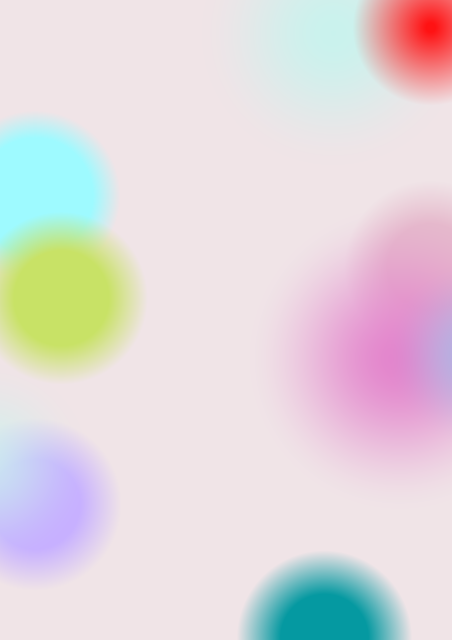
Write a Shadertoy shader that draws this background.

```glsl
// Soft pastel backdrop: blurred discs and wide glows over a pale pink ground.
// Each spot is a radial mask blended over the layers below it.
// Positions and radii are in units of the canvas height.

const vec3 GROUND   = vec3(0.940, 0.894, 0.906);
const vec3 MINT     = vec3(0.790, 0.950, 0.930);
const vec3 RED      = vec3(1.000, 0.070, 0.075);
const vec3 CYAN     = vec3(0.620, 0.980, 1.000);
const vec3 LIME     = vec3(0.785, 0.885, 0.400);
const vec3 LAVENDER = vec3(0.780, 0.690, 1.000);
const vec3 TEAL     = vec3(0.020, 0.600, 0.630);
const vec3 ROSE     = vec3(0.900, 0.730, 0.800);
const vec3 MAGENTA  = vec3(0.890, 0.520, 0.800);
const vec3 BLUE     = vec3(0.680, 0.700, 0.890);

// Solid up to core * radius, then a linear fade to the rim.
float disc(vec2 p, vec2 center, float radius, float core) {
    float t = length(p - center) / radius;
    return clamp((1.0 - t) / (1.0 - core), 0.0, 1.0);
}

// Bell-shaped falloff with no visible rim.
float glow(vec2 p, vec2 center, float radius) {
    return 1.0 - smoothstep(0.0, 1.0, length(p - center) / radius);
}

void mainImage(out vec4 fragColor, in vec2 fragCoord) {
    vec2 p = fragCoord / iResolution.y;
    vec3 color = GROUND;

    // Top right: mint haze behind the red spot
    color = mix(color, MINT, glow(p, vec2(0.521, 0.948), 0.215));
    color = mix(color, RED, disc(p, vec2(0.673, 0.957), 0.122, 0.06));

    // Right: rose disc under magenta and blue glows
    color = mix(color, ROSE, disc(p, vec2(0.673, 0.583), 0.135, 0.50));
    color = mix(color, MAGENTA, glow(p, vec2(0.625, 0.440), 0.245));
    color = mix(color, BLUE, glow(p, vec2(0.749, 0.447), 0.150));

    // Left: overlapping cyan and lime discs
    color = mix(color, CYAN, disc(p, vec2(0.055, 0.694), 0.133, 0.68));
    color = mix(color, LIME, disc(p, vec2(0.096, 0.534), 0.135, 0.55));

    // Lower left: lavender disc veiled by a mint glow
    float veil = 0.75 * glow(p, vec2(-0.020, 0.275), 0.165);
    color = mix(color, LAVENDER, disc(p, vec2(0.055, 0.212), 0.135, 0.52));
    color = mix(color, MINT, veil);

    // Bottom: teal disc cut by the lower edge
    color = mix(color, TEAL, disc(p, vec2(0.507, 0.003), 0.137, 0.50));

    fragColor = vec4(color, 1.0);
}
```
